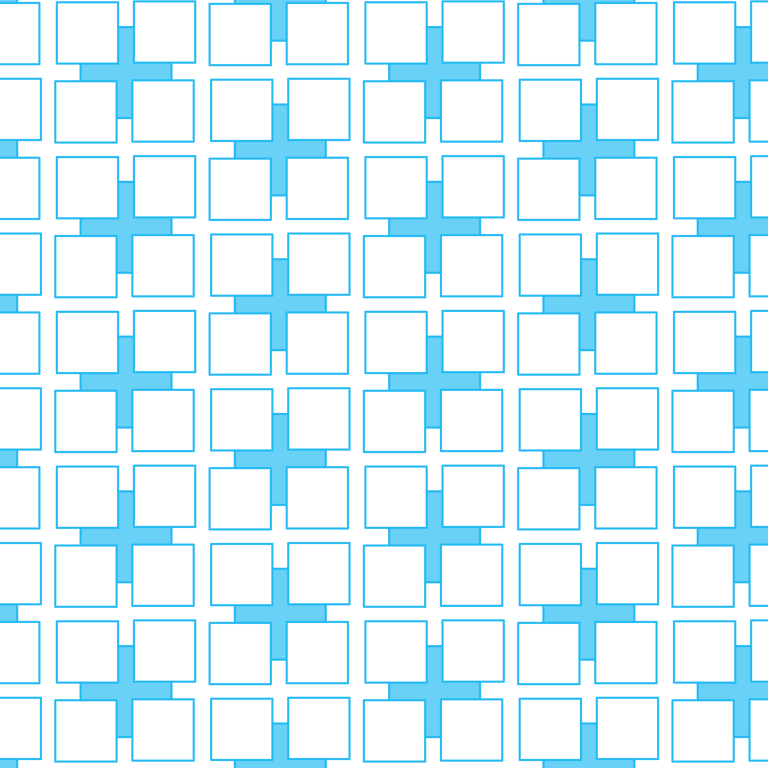
Reproduce this pattern procedurally as a Shadertoy shader.

```glsl
// Staggered columns of blue plus signs, each framed by four white outlined squares.
// Every cell is built from box distances: the plus is drawn first, then the
// four slightly skewed squares are layered over its arms.

#define PITCH vec2(0.2009, 0.2015)         // column and row spacing
#define ANCHOR vec2(0.1641, 0.9055)        // centre of one plus
#define ARM vec2(0.0592, 0.0143)           // half length and half width of an arm
#define SQUARE_HALF 0.0399
#define SQUARE_SPREAD vec2(0.0502, 0.0514) // square centres from the plus
#define SQUARE_SHIFT vec2(-0.0010, 0.0008) // offset of the whole group
#define SQUARE_SKEW vec2(0.0010, 0.0006)   // shear between the squares
#define LINE_WIDTH 0.0027
#define PAPER vec3(1.0)
#define FILL vec3(0.41, 0.815, 0.965)
#define LINE vec3(0.13, 0.725, 0.95)

float boxDistance(vec2 p, vec2 halfSize) {
    vec2 q = abs(p) - halfSize;
    return length(max(q, 0.0)) + min(max(q.x, q.y), 0.0);
}

float coverage(float d, float soft) {
    return 1.0 - smoothstep(-soft, soft, d);
}

// Paints a filled shape with a line centred on its edge.
vec3 paintShape(vec3 base, float d, vec3 fill, float soft) {
    base = mix(base, fill, coverage(d, soft));
    return mix(base, LINE, coverage(abs(d) - 0.5 * LINE_WIDTH, soft));
}

// Position relative to the nearest plus; odd columns drop by half a row.
vec2 cellPosition(vec2 uv) {
    vec2 grid = (uv - ANCHOR) / PITCH;
    float column = floor(grid.x + 0.5);
    grid.y += 0.5 * mod(column, 2.0);
    return (fract(grid + 0.5) - 0.5) * PITCH;
}

void mainImage(out vec4 fragColor, in vec2 fragCoord) {
    vec2 p = cellPosition(fragCoord / iResolution.y);
    float soft = 0.75 / iResolution.y;

    // Plus sign
    float plus = min(boxDistance(p, ARM), boxDistance(p, ARM.yx));
    vec3 color = paintShape(PAPER, plus, FILL, soft);

    // Four squares over the arms
    for (int i = 0; i < 4; i++) {
        vec2 side = vec2(i % 2, i / 2) * 2.0 - 1.0;
        vec2 centre = side * SQUARE_SPREAD + side.yx * SQUARE_SKEW + SQUARE_SHIFT;
        color = paintShape(color, boxDistance(p - centre, vec2(SQUARE_HALF)), PAPER, soft);
    }

    fragColor = vec4(color, 1.0);
}
```
